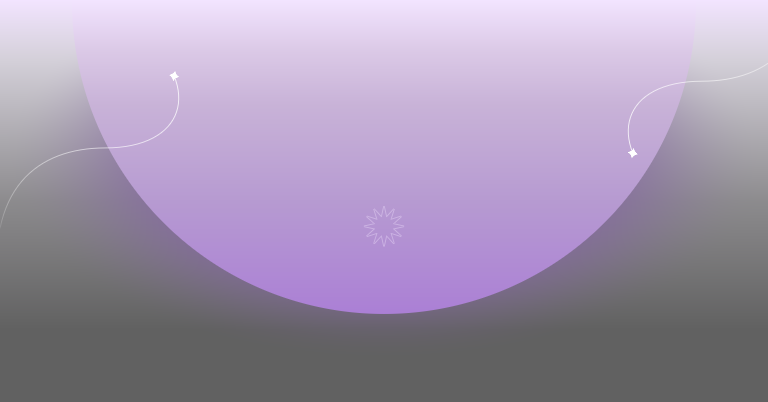
A Shadertoy shader for this background:

```glsl
// A violet disc hangs from the top of a pale-to-grey sky with a soft halo,
// two thin swirling threads ending in sparkles, and a faint sunburst outline.
// Built from gradient ramps, distance functions and sampled Bezier curves.

const float PI = 3.14159265;
const vec2 DISC_CENTER = vec2(0.0, 0.995);
const float DISC_RADIUS = 0.776;
const vec2 BURST_CENTER = vec2(0.0, 0.437);
const vec2 SPARKLE = vec2(-0.522, 0.811);
const vec2 HALF_TURN_SUM = vec2(0.097, 1.430);
const vec3 PALE = vec3(0.95, 0.895, 1.0);
const vec3 HALO = vec3(0.52, 0.40, 0.64);

float linearStep(float a, float b, float x) {
    return clamp((x - a) / (b - a), 0.0, 1.0);
}

float fillMask(float dist, float px) {
    return clamp(0.5 - dist / px, 0.0, 1.0);
}

// Thin strokes dim instead of vanishing on small canvases
float strokeMask(float dist, float width, float px) {
    return clamp((0.5 * (width + px) - dist) / px, 0.0, min(1.0, width / px));
}

// Returns distance to the segment and the position along it
vec2 segment(vec2 p, vec2 a, vec2 b) {
    vec2 ab = b - a;
    float h = clamp(dot(p - a, ab) / dot(ab, ab), 0.0, 1.0);
    return vec2(length(p - a - ab * h), h);
}

vec2 bezierPoint(vec2 a, vec2 b, vec2 c, vec2 d, float t) {
    float s = 1.0 - t;
    return s * s * s * a + 3.0 * s * s * t * b + 3.0 * s * t * t * c + t * t * t * d;
}

// Returns distance to the curve and the nearest parameter
vec2 bezier(vec2 p, vec2 a, vec2 b, vec2 c, vec2 d) {
    const int STEPS = 24;
    vec2 nearest = vec2(10.0, 0.0);
    vec2 start = a;
    for (int i = 0; i < STEPS; i++) {
        vec2 end = bezierPoint(a, b, c, d, float(i + 1) / float(STEPS));
        vec2 hit = segment(p, start, end);
        if (hit.x < nearest.x) nearest = vec2(hit.x, (float(i) + hit.y) / float(STEPS));
        start = end;
    }
    return nearest;
}

// Thread that fades away from its sparkle
float threadMask(vec2 p, float px) {
    vec2 bend = vec2(-0.694, 0.632);
    vec2 tail = bezier(p, vec2(-0.955, 0.433), vec2(-0.925, 0.577), vec2(-0.818, 0.632), bend);
    vec2 head = bezier(p, bend, vec2(-0.545, 0.632), vec2(-0.483, 0.714), SPARKLE);
    float along = tail.x < head.x ? 0.5 * tail.y : 0.5 + 0.5 * head.y;
    return strokeMask(min(tail.x, head.x), 0.0023, px) * mix(0.08, 0.85, sqrt(along));
}

// Four-pointed concave star, slightly tilted
float sparkleMask(vec2 p, float radius, float px) {
    float tilt = 0.2;
    p = abs(mat2(cos(tilt), sin(tilt), -sin(tilt), cos(tilt)) * p);
    vec2 q = pow(p, vec2(0.62));
    return fillMask(pow(q.x + q.y, 1.0 / 0.62) - radius, 1.4 * px);
}

// Outline of a star, folded into one half of a single ray
float burstMask(vec2 p, float rays, float inner, float outer, float px) {
    float sector = 2.0 * PI / rays;
    float angle = abs(mod(atan(p.y, p.x) + 0.5 * sector, sector) - 0.5 * sector);
    vec2 q = length(p) * vec2(cos(angle), sin(angle));
    vec2 valley = inner * vec2(cos(0.5 * sector), sin(0.5 * sector));
    return strokeMask(segment(q, valley, vec2(outer, 0.001)).x, 0.0022, px);
}

vec3 skyColor(vec2 p, float depth) {
    vec3 color = mix(PALE, vec3(0.83, 0.815, 0.85), linearStep(0.0, 0.15, depth));
    color = mix(color, vec3(0.55, 0.545, 0.555), linearStep(0.15, 0.50, depth));
    color = mix(color, vec3(0.38), linearStep(0.50, 0.82, depth));
    float reach = length(vec2(p.x / 0.95, (depth - 0.4) / 0.5));
    return mix(color, HALO, 1.0 - smoothstep(0.4, 1.0, reach));
}

vec3 discColor(float depth) {
    vec3 color = mix(PALE, vec3(0.86, 0.79, 0.905), linearStep(0.0, 0.124, depth));
    color = mix(color, vec3(0.785, 0.70, 0.845), linearStep(0.124, 0.26, depth));
    color = mix(color, vec3(0.715, 0.605, 0.82), linearStep(0.26, 0.50, depth));
    return mix(color, vec3(0.67, 0.50, 0.835), linearStep(0.50, 0.78, depth));
}

void mainImage(out vec4 fragColor, in vec2 fragCoord) {
    // Height is one unit; x is measured from the middle
    float px = 1.0 / iResolution.y;
    vec2 p = (fragCoord - vec2(0.5 * iResolution.x, 0.0)) * px;
    float depth = 1.0 - p.y;

    // Sky and disc
    float disc = fillMask(length(p - DISC_CENTER) - DISC_RADIUS, px);
    vec3 color = mix(skyColor(p, depth), discColor(depth), disc);

    // Sunburst
    float burst = burstMask(p - BURST_CENTER, 12.0, 0.025, 0.049, px);
    color = mix(color, vec3(0.90, 0.83, 0.96), 0.5 * burst);

    // Threads and sparkles, repeated by a half turn
    for (int i = 0; i < 2; i++) {
        vec2 q = i == 0 ? p : HALF_TURN_SUM - p;
        float light = max(threadMask(q, px), sparkleMask(q - SPARKLE, 0.0155, px));
        color = mix(color, vec3(1.0), light);
    }
    fragColor = vec4(color, 1.0);
}
```
